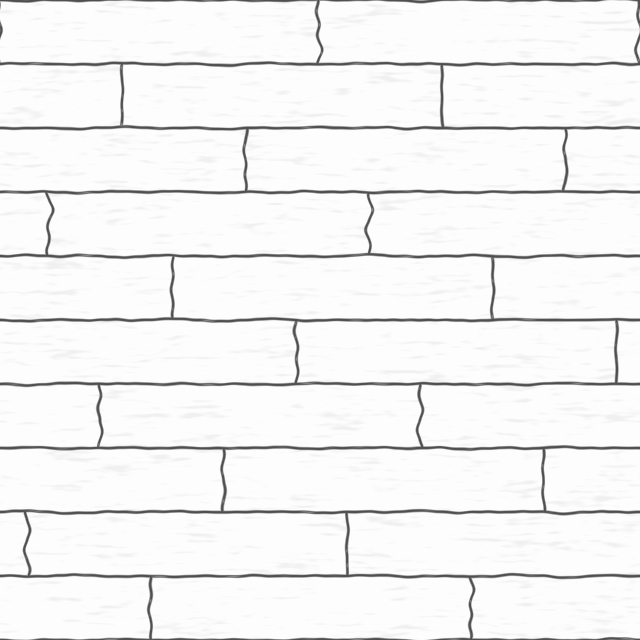
This pattern is drawn by a WebGL 1 fragment shader. Its source:

```glsl
precision highp float;

uniform vec2 u_resolution;

#define ROWS 10.0
#define COLUMNS 2.0
#define FIRST_JOINT 0.2355
#define ROW_SHIFT 0.1931
#define LINE_CORE 0.0006
#define LINE_EDGE 0.0037
#define SEAM_WOBBLE 0.005
#define JOINT_WOBBLE 0.014
#define INK 0.31
#define PAPER 0.994
#define GRAIN 0.052

float hash(vec3 p) {
  p = fract(p * vec3(0.1031, 0.1030, 0.0973));
  p += dot(p, p.yzx + 33.33);
  return fract((p.x + p.y) * p.z);
}

float cornerSlope(vec2 cell, vec2 offset, vec2 period, float seed) {
  float angle = 6.28318 * hash(vec3(mod(cell, period), seed) + 1.7);
  return dot(vec2(cos(angle), sin(angle)), offset);
}

// Gradient noise that wraps after a whole number of cells
float noise(vec2 p, vec2 period, float seed) {
  vec2 i = floor(p);
  vec2 f = p - i;
  vec2 w = f * f * f * (f * (f * 6.0 - 15.0) + 10.0);
  vec2 e = vec2(1.0, 0.0);
  float low = mix(cornerSlope(i, f, period, seed),
                  cornerSlope(i + e.xy, f - e.xy, period, seed), w.x);
  float high = mix(cornerSlope(i + e.yx, f - e.yx, period, seed),
                   cornerSlope(i + e.xx, f - e.xx, period, seed), w.x);
  return mix(low, high, w.y);
}

float tiledNoise(vec2 p, vec2 cells, float seed) {
  return noise(p * cells, cells, seed);
}

float noiseAlong(float t, float cells, float seed) {
  return noise(vec2(t * cells, 0.5), vec2(cells, 1.0), seed);
}

// Faint streaks running along the plank
float woodGrain(vec2 p, float seed) {
  p.y += 0.007 * tiledNoise(p, vec2(6.0, 12.0), seed);
  float streaks = tiledNoise(p, vec2(14.0, 130.0), seed + 3.0);
  float flecks = tiledNoise(p, vec2(42.0, 180.0), seed + 7.0);
  float patches = tiledNoise(p, vec2(8.0, 30.0), seed + 11.0);
  return smoothstep(0.08, 0.6, 0.7 * streaks + 0.5 * flecks + 0.45 * patches);
}

void main() {
  vec2 p = gl_FragCoord.xy / u_resolution;
  float pixel = 1.0 / min(u_resolution.x, u_resolution.y);

  // Wavy seams between rows
  float seam = mod(floor(p.y * ROWS + 0.5), ROWS);
  float bend = noiseAlong(p.x, 13.0, seam + 20.0)
             + 0.4 * noiseAlong(p.x, 37.0, seam + 40.0);
  float v = (p.y + SEAM_WOBBLE * bend) * ROWS;
  float seamDistance = abs(fract(v + 0.5) - 0.5) / ROWS;
  float row = mod(floor(v), ROWS);

  // Staggered joints, some nearly straight and some crooked
  float u = (p.x - FIRST_JOINT + ROW_SHIFT * row) * COLUMNS;
  float joint = mod(floor(u + 0.5), COLUMNS) + row * COLUMNS;
  float crookedness = mix(0.2, 1.0, hash(vec3(joint, 5.0, 9.0)));
  u += COLUMNS * JOINT_WOBBLE * crookedness * noiseAlong(p.y, 32.0, joint + 60.0);
  float jointDistance = abs(fract(u + 0.5) - 0.5) / COLUMNS;
  float plank = mod(floor(u), COLUMNS) + row * COLUMNS;

  // Soft strokes with uneven width and worn centres
  float lineDistance = min(seamDistance, jointDistance);
  float unevenness = tiledNoise(p, vec2(24.0, 30.0), 90.0);
  float edge = max(LINE_EDGE * (1.0 + 0.25 * unevenness), LINE_CORE + pixel);
  float stroke = 1.0 - smoothstep(LINE_CORE, edge, lineDistance);
  float wear = smoothstep(0.1, 0.5, tiledNoise(p, vec2(26.0, 90.0), 95.0));
  float worn = wear * (1.0 - smoothstep(0.0, 0.0018, lineDistance));

  float paper = PAPER - GRAIN * woodGrain(p, plank * 13.0 + 100.0);
  float shade = mix(paper, INK + 0.22 * worn, stroke);
  gl_FragColor = vec4(vec3(shade), 1.0);
}
```
